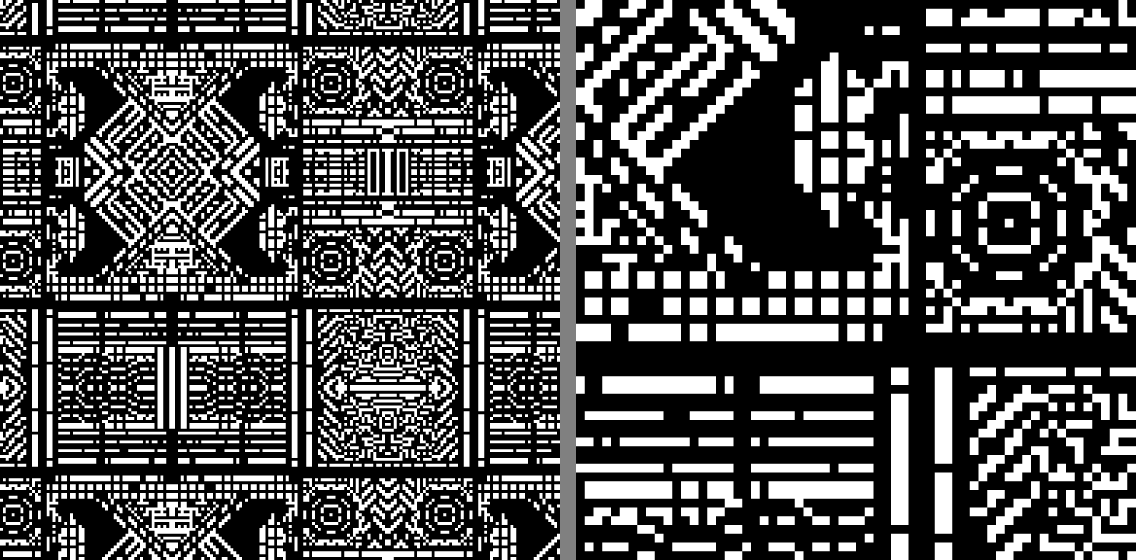
Left: the whole. Right: its middle third, enlarged.
This pattern is drawn by a Shadertoy shader. Its source:

```glsl
#define CELLS 192.0
#define HALF_REPEAT 74.0
#define CENTRE vec2(59.0, 133.0)
#define PANEL_SPLIT vec2(43.0, 44.0)
#define PANEL_GAP vec2(2.0, 3.0)
#define SUBSAMPLES 4
#define INK vec3(1.0)
#define GROUND vec3(0.0)

float hash(vec2 p) {
    vec3 q = fract(p.xyx * 0.1031);
    q += dot(q, q.yzx + 33.33);
    return fract((q.x + q.y) * q.z);
}

// Parallel lines, broken at random cells along their length
float stripes(float across, float along, float pitch, float width, float fill) {
    float row = floor(across / pitch);
    float on = step(mod(across, pitch), width - 0.5);
    return on * step(hash(vec2(along + 19.0, row * 7.0 + 3.0)), fill);
}

// Labyrinth of one-cell walls
float maze(vec2 c, float across, float down) {
    vec2 m = mod(c, 2.0);
    if (m.x + m.y < 0.5) return 1.0;
    if (m.x + m.y > 1.5) return 0.0;
    return step(hash(c + 5.0), m.x > 0.5 ? across : down);
}

float bricks(vec2 c, float fill) {
    vec2 m = mod(c, 3.0);
    return step(max(m.x, m.y), 1.5) * step(hash(floor(c / 3.0) + 41.0), fill);
}

// Crossed diagonal bands with four dark corner voids
float medallion(vec2 c) {
    float sum = c.x + c.y, diff = c.y - c.x;
    if (c.y > 40.5) return c.x < 40.0 ? step(41.5, c.y) * step(hash(vec2(c.x, 2.0)), 0.82) : 0.0;
    if (c.y > 35.5 && c.x > 7.5) {
        bool inner = c.y < 38.5 && c.x > 21.0 && c.x < 27.0;
        return inner ? 0.0 : bricks(c, 0.85);
    }
    if (c.x > 29.5) {
        if (c.y < 5.0) return c.x > 31.0 && c.x < 40.0 ? maze(c, 0.3, 0.75) : 0.0;
        if (c.x > 37.5) return c.y > 7.0 ? maze(c, 0.3, 0.6) * step(hash(floor(c / 3.0)), 0.55) : 0.0;
        float lobe = 10.0 - 1.2 * abs(c.x - 34.0) - abs(c.y - 20.0);
        return step(0.0, lobe) * stripes(c.x, c.y, 3.0, 2.0, 0.8);
    }
    if (diff > 18.5) {
        if (c.x < 7.5 && c.y > 23.0) {
            float shield = max(c.x, 31.0 - c.y);
            return c.y > 32.0 ? bricks(c, 0.9) : max(stripes(shield, c.y, 3.0, 1.0, 0.9), maze(c, 0.3, 0.1));
        }
        return maze(c, 0.35, 0.2) * step(hash(floor(c / 2.0)), 0.75);
    }
    if (diff > 9.5) return stripes(diff - 10.0, floor(sum / 2.0), 4.0, 2.0, 0.78);
    if (sum > 38.5) return 0.0;
    if (sum < 13.0) return stripes(sum + 1.0, abs(diff), 4.0, 2.0, 0.88);
    if (diff < -10.0) return stripes(-diff, floor(sum / 3.0), 5.0, 3.0, 0.85);
    if (sum > 35.5) return step(36.5, sum);
    return stripes(sum, floor(abs(diff) / 2.0), 4.0, 2.0, 0.72);
}

// Central bars, ruled bands and rounded nests
float nestPanel(vec2 c) {
    if (c.y > 42.5) return 0.0;
    if (c.y < 6.5) {
        if (c.x < 7.5) return step(mod(c.x, 3.0), 0.5);
        return stripes(c.y, c.x, 2.0, 1.0, 0.85) * step(0.5, mod(c.x, 5.0));
    }
    if (c.y < 18.5) {
        if (c.x < 1.5) return step(mod(c.y, 5.0), 2.5);
        return stripes(c.y - 1.0, c.x, 3.0, 1.0 + step(13.0, c.y), 0.85);
    }
    if (c.x < 8.5) return stripes(c.y + abs(c.x - 4.0), c.x, 4.0, 2.0, 0.72);
    vec2 q = abs(c - vec2(19.0, 30.0));
    float ring = floor(max(max(q.x, q.y), 0.72 * (q.x + q.y)));
    return ring > 11.5 ? maze(c, 0.4, 0.4) : stripes(ring, q.x - 2.0 * q.y, 3.0, 1.0 + step(8.0, ring), 0.83);
}

// Ruled lines around a pair of uprights
float ruledPanel(vec2 c) {
    if (c.x > 40.5) return step(hash(c.yy), 0.95);
    if (c.x > 38.5) return 0.0;
    if (c.x < 5.5 && c.y < 13.5) return c.x < 0.5 || abs(c.x - 3.5) < 1.0 ? 1.0 : 0.0;
    if (c.x < 1.5 || (abs(c.x - 23.5) < 1.0 && c.y > 11.0)) return 0.0;
    if (c.y < 11.5) {
        if (c.x < 22.0 && c.y > 9.5) return step(hash(c), 0.7) * step(c.y, 10.5);
        float wave = floor(c.y + 2.0 + 2.0 * cos(c.x * 0.36));
        return stripes(wave, c.x, 3.0, 1.0, 0.76);
    }
    float thick = 1.0 + step(0.45, hash(vec2(floor(c.y / 3.0), 8.0)));
    return stripes(c.y, c.x, 3.0, thick, 0.9);
}

// Scattered fragments around a flat lens
float scatterPanel(vec2 c) {
    if (c.x > 25.5) return step(hash(c.yy + 9.0), 0.92) * step(c.x, 27.5);
    if (c.x > 23.5) return 0.0;
    if (c.y > 24.5) return step(25.5, c.y) * step(hash(c.xx + 4.0), 0.75);
    if (c.y + 0.25 * c.x < 4.5) return stripes(c.y, c.x, 2.0, 1.0, 0.88);
    if (c.x > 16.5) return stripes(c.x + c.y, c.x - c.y, 4.0, 2.0, 0.75);
    return maze(c + floor(c.yx / 5.0), 0.4, 0.25) * step(hash(c + 71.0), 0.88);
}

float pattern(vec2 uv) {
    vec2 cell = floor(uv * CELLS) + 0.5 - CENTRE;
    vec2 near = abs(mod(cell + HALF_REPEAT, 2.0 * HALF_REPEAT) - HALF_REPEAT) - 0.5;
    vec2 far = HALF_REPEAT - 1.0 - near;
    vec2 past = near - PANEL_SPLIT;
    if (any(lessThan(abs(past + 0.5 - 0.5 * PANEL_GAP), 0.5 * PANEL_GAP))) return 0.0;
    if (past.y < 0.0) return past.x < 0.0 ? medallion(near) : nestPanel(vec2(far.x, near.y));
    return past.x < 0.0 ? ruledPanel(vec2(near.x, far.y)) : scatterPanel(far);
}

void mainImage(out vec4 fragColor, in vec2 fragCoord) {
    // Box-filtered cell edges
    float ink = 0.0, n = float(SUBSAMPLES);
    for (int j = 0; j < SUBSAMPLES; j++)
        for (int i = 0; i < SUBSAMPLES; i++) {
            vec2 offset = (vec2(i, j) + 0.5) / n - 0.5;
            ink += pattern((fragCoord + offset) / iResolution.y);
        }
    fragColor = vec4(mix(GROUND, INK, ink / (n * n)), 1.0);
}
```
